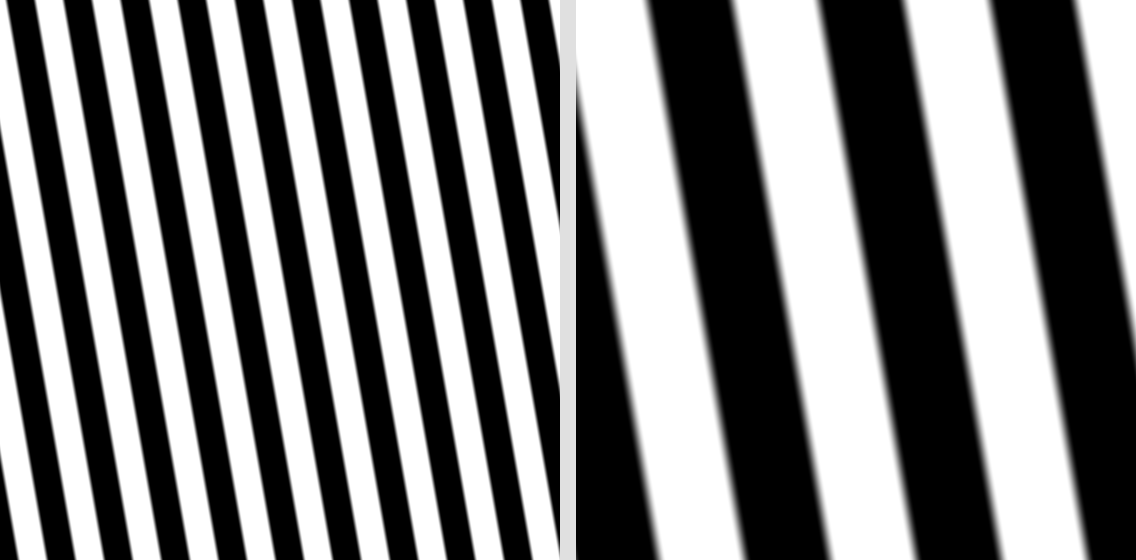
Left: the whole. Right: its middle third, enlarged.
This pattern is drawn by a WebGL 1 fragment shader. Its source:

```glsl
precision highp float;
// Slanted black and white stripes of equal width with slightly soft edges.

uniform vec2 u_resolution;

const vec3 DARK = vec3(0.0);
const vec3 LIGHT = vec3(1.0);
const float PERIOD = 0.102;         // horizontal spacing of the dark stripes
const float DARK_SHARE = 0.5;       // part of each period that is dark
const float SLOPE = 0.1747;         // leftward shift per unit of height
const float FIRST_CENTER = 0.0075;  // center of a dark stripe at the lower edge
const float SOFTNESS = 0.0043;      // half width of the edge blend

// Signed distance to the nearest dark stripe, negative inside it.
float stripeDistance(vec2 p) {
    float phase = (p.x + SLOPE * p.y - FIRST_CENTER) / PERIOD;
    float fromCenter = abs(fract(phase + 0.5) - 0.5);
    float horizontal = (fromCenter - 0.5 * DARK_SHARE) * PERIOD;
    return horizontal / length(vec2(1.0, SLOPE));
}

void main() {
    vec2 p = gl_FragCoord.xy / u_resolution;

    // Keep the blend at least one pixel wide on small canvases.
    float blend = max(SOFTNESS, 0.5 / min(u_resolution.x, u_resolution.y));
    float light = smoothstep(-blend, blend, stripeDistance(p));
    gl_FragColor = vec4(mix(DARK, LIGHT, light), 1.0);
}
```
